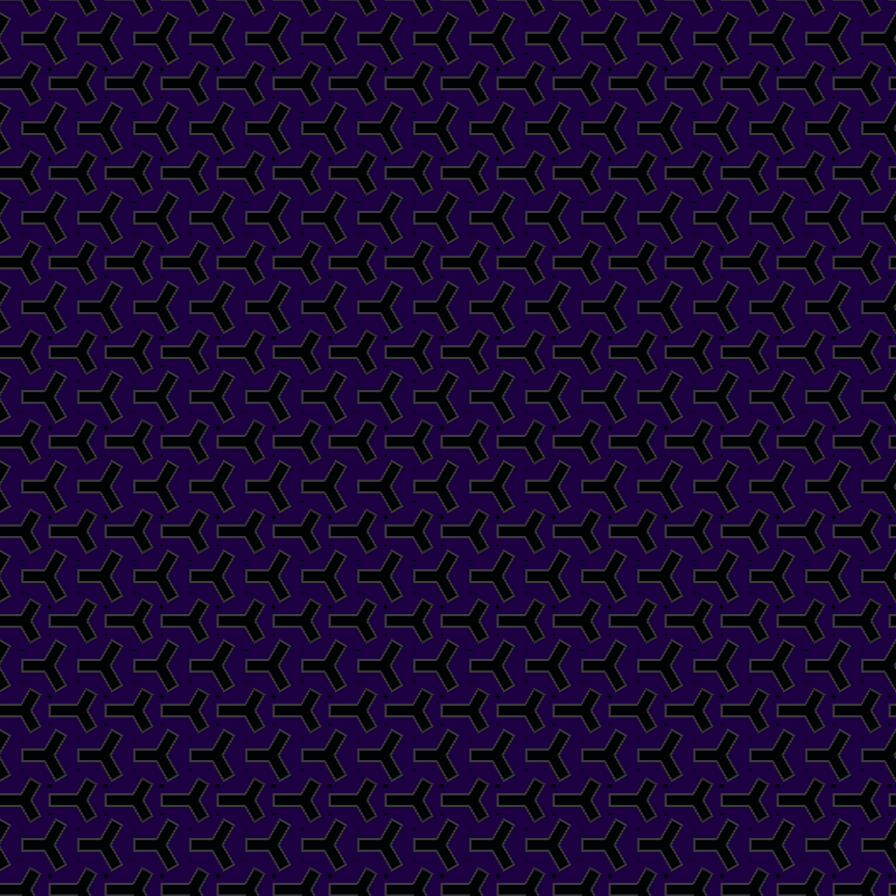
Reproduce this pattern procedurally as a WebGL 2 fragment shader.

```glsl
#version 300 es
precision highp float;
// Staggered rows of black three-armed shapes with thin grey outlines on purple.
// Each cell holds two variants, drawn from a folded distance function and
// wrapped in the cell, so a whole number of cells tiles the canvas.

uniform vec2 u_resolution;
out vec4 outColor;

// Lengths are in cell widths; a cell is CELL.x wide and CELL.y high.
const vec2  REPEATS = vec2(16.0, 10.0);
const vec2  CELL = vec2(1.0, 1.6);
const float ARM_HALF_WIDTH = 0.104;
const float LINE_WIDTH = 0.038;
const float WRAP_SHIFT = 0.13;      // centres the long left arm in its cell
const float BEAD_PERIOD = 0.0625;   // stepped look of the slanted outlines
const float BEAD_DEPTH = 0.35;

const vec2  LARGE_CENTER = vec2(0.855, 0.912);
const vec2  LARGE_ARMS = vec2(0.455, 0.465);    // left arm, slanted arms
const vec2  LARGE_DOTS = vec2(0.018, 0.018);    // radius above, below
const float LARGE_DOT_GAP = 0.28;

const vec2  SMALL_CENTER = vec2(0.437, 0.112);
const vec2  SMALL_ARMS = vec2(0.55, 0.385);
const vec2  SMALL_DOTS = vec2(0.036, 0.022);
const float SMALL_DOT_GAP = 0.25;

const vec3 PURPLE = vec3(0.11, 0.0, 0.26);
const vec3 BLACK = vec3(0.0, 0.01, 0.01);
const vec3 GREY = vec3(0.24, 0.24, 0.245);

const vec2 LEFT = vec2(-1.0, 0.0);
const vec2 SLANT = vec2(0.5, 0.8660254);
const float TAU = 6.2831853;

// Offset from a motif centre, wrapped to the nearest copy.
vec2 wrapOffset(vec2 p, vec2 center) {
    vec2 shift = vec2(WRAP_SHIFT, 0.0);
    vec2 q = (p - center + shift) / CELL;
    return (fract(q + 0.5) - 0.5) * CELL - shift;
}

float coverage(float d, float pixel) {
    return clamp(0.5 - d / pixel, 0.0, 1.0);
}

// Paints one three-armed motif with its two corner dots.
vec3 paintMotif(vec3 color, vec2 p, vec2 arms, vec2 dots, float dotGap, float pixel) {
    // Mirror vertically, then choose the arm whose sector holds the point.
    vec2 q = vec2(p.x, abs(p.y));
    bool slanted = dot(q, SLANT) > dot(q, LEFT);
    vec2 dir = slanted ? SLANT : LEFT;
    float armLength = slanted ? arms.y : arms.x;
    float along = dot(q, dir);
    float across = abs(dir.x * q.y - dir.y * q.x);
    float d = max(across - ARM_HALF_WIDTH, along - armLength);

    // Corner dots beside the left arm
    float dotRadius = p.y > 0.0 ? dots.x : dots.y;
    float dotDistance = length(q - vec2(-arms.x, dotGap)) - dotRadius;
    color = mix(color, BLACK, coverage(dotDistance, pixel));

    // Body, then outline with beads on the slanted arms
    color = mix(color, BLACK, coverage(d, pixel));
    float bead = 0.5 + 0.5 * cos(TAU * along / BEAD_PERIOD);
    float shade = slanted ? 1.0 - BEAD_DEPTH * bead : 1.0;
    float line = coverage(abs(d) - 0.5 * LINE_WIDTH, pixel);
    return mix(color, GREY * shade, line);
}

void main() {
    vec2 uv = gl_FragCoord.xy / u_resolution;
    vec2 p = uv * REPEATS * CELL;
    float pixel = REPEATS.x / min(u_resolution.x, u_resolution.y);

    vec3 color = PURPLE;
    color = paintMotif(color, wrapOffset(p, LARGE_CENTER),
                       LARGE_ARMS, LARGE_DOTS, LARGE_DOT_GAP, pixel);
    color = paintMotif(color, wrapOffset(p, SMALL_CENTER),
                       SMALL_ARMS, SMALL_DOTS, SMALL_DOT_GAP, pixel);
    outColor = vec4(color, 1.0);
}
```
